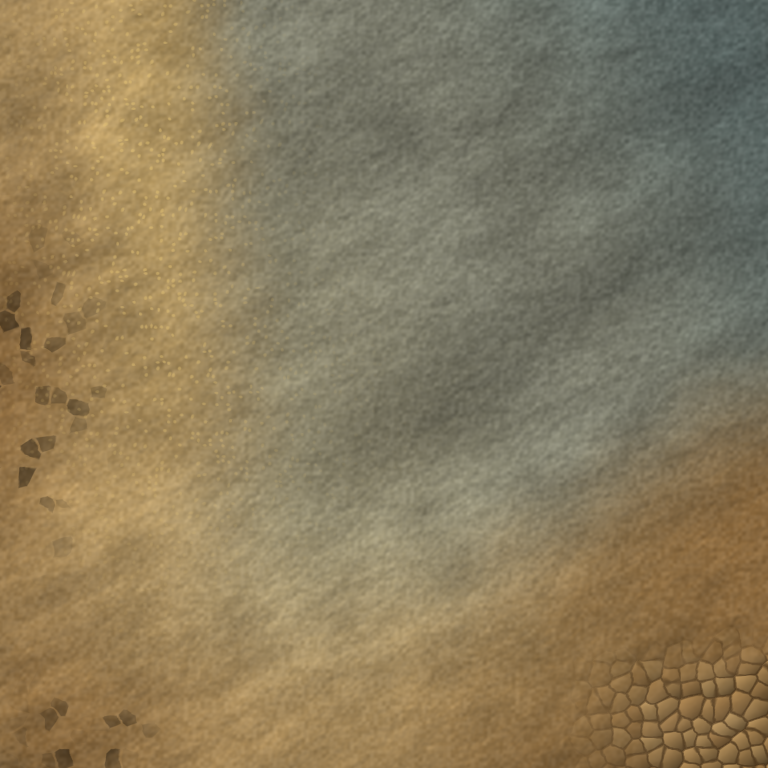
This texture is drawn by a WebGL 1 fragment shader. Its source:

```glsl
precision highp float;

uniform vec2 u_resolution;

const vec3 SAND = vec3(0.64, 0.53, 0.35);
const vec3 SAND_GOLD = vec3(0.71, 0.60, 0.39);
const vec3 SAND_PALE = vec3(0.64, 0.56, 0.40);
const vec3 EARTH = vec3(0.50, 0.375, 0.22);
const vec3 EARTH_DEEP = vec3(0.40, 0.29, 0.16);
const vec3 ROCK_WARM = vec3(0.575, 0.545, 0.435);
const vec3 ROCK_GREY = vec3(0.475, 0.475, 0.415);
const vec3 ROCK_TEAL = vec3(0.345, 0.395, 0.385);
const vec3 GLINT = vec3(0.90, 0.77, 0.46);
const vec2 GRAIN_DIR = vec2(0.88, 0.475);
const vec2 LIGHT_DIR = vec2(-0.6, 0.8);
const float RELIEF_STEP = 0.0016;
const float RELIEF_GAIN = 0.13;
const float PEBBLE_SCALE = 44.0;
const float GLINT_SCALE = 130.0;

float hash(vec2 p) {
  vec3 q = fract(vec3(p.xyx) * 0.1031);
  q += dot(q, q.yzx + 33.33);
  return fract((q.x + q.y) * q.z);
}

vec2 hash2(vec2 p) {
  return vec2(hash(p), hash(p + 71.7));
}

float noise(vec2 p) {
  vec2 i = floor(p);
  vec2 f = fract(p);
  f = f * f * (3.0 - 2.0 * f);
  return mix(mix(hash(i), hash(i + vec2(1.0, 0.0)), f.x),
             mix(hash(i + vec2(0.0, 1.0)), hash(i + 1.0), f.x), f.y);
}

float fbm(vec2 p) {
  float sum = 0.0;
  float gain = 0.5;
  for (int i = 0; i < 5; i++) {
    sum += gain * noise(p);
    p = mat2(0.8, 0.6, -0.6, 0.8) * p * 2.03 + 17.3;
    gain *= 0.5;
  }
  return sum;
}

// Coordinates along and across the diagonal grain
vec2 grainSpace(vec2 p) {
  return vec2(dot(p, GRAIN_DIR), dot(p, vec2(-GRAIN_DIR.y, GRAIN_DIR.x)));
}

float surfaceHeight(vec2 p) {
  vec2 g = grainSpace(p);
  return 0.9 * noise(g * vec2(45.0, 75.0)) + 0.7 * noise(g * vec2(95.0, 150.0) + 9.0)
       + 0.55 * noise(p * 210.0);
}

// Soft elliptical patch: 1 at the centre, fading outwards
float patchMask(vec2 p, vec2 centre, vec2 radius) {
  vec2 d = (p - centre) / radius;
  return exp(-dot(d, d));
}

// Rounded stones: x = shade, y = distance to the gap, z = random tone
vec3 pebbles(vec2 p) {
  vec2 cell = floor(p);
  vec2 nearest = vec2(0.0);
  float first = 8.0;
  float second = 8.0;
  float tone = 0.0;
  for (int y = -1; y <= 1; y++) {
    for (int x = -1; x <= 1; x++) {
      vec2 id = cell + vec2(float(x), float(y));
      vec2 d = p - id - 0.1 - 0.8 * hash2(id);
      float dist = length(d);
      if (dist < first) {
        second = first;
        first = dist;
        nearest = d;
        tone = hash(id + 5.3);
      } else {
        second = min(second, dist);
      }
    }
  }
  return vec3(dot(nearest, LIGHT_DIR), second - first, tone);
}

float glints(vec2 p) {
  vec2 id = floor(p);
  vec2 d = fract(p) - 0.3 - 0.4 * hash2(id);
  return step(0.80, hash(id + 3.1)) * (1.0 - smoothstep(0.1, 0.45, length(d)));
}

void main() {
  vec2 uv = gl_FragCoord.xy / u_resolution;
  float broad = fbm(uv * 6.0) - 0.48;
  float mottle = fbm(grainSpace(uv) * vec2(14.0, 30.0)) - 0.48;
  vec2 p = uv + vec2(0.06, -0.06) * broad + 0.03 * mottle;

  // Rock, cooling towards the upper right
  float cool = 0.75 * p.x + 0.5 * p.y;
  vec3 rock = mix(ROCK_WARM, ROCK_GREY, smoothstep(0.42, 0.85, cool));
  rock = mix(rock, ROCK_TEAL, smoothstep(0.82, 1.22, cool));
  vec2 g = grainSpace(p);
  float streaks = 0.17 * patchMask(g, grainSpace(vec2(0.56, 0.47)), vec2(0.20, 0.07))
                + 0.15 * patchMask(g, grainSpace(vec2(0.82, 0.64)), vec2(0.16, 0.05))
                + 0.13 * patchMask(g, grainSpace(vec2(0.88, 0.86)), vec2(0.19, 0.04))
                + 0.08 * patchMask(g, grainSpace(vec2(0.34, 0.74)), vec2(0.12, 0.10));
  rock *= 1.0 - streaks * (1.0 + 2.5 * mottle);

  // Sand along the left and lower sides
  vec3 sand = mix(SAND, SAND_GOLD, patchMask(p, vec2(0.20, 0.80), vec2(0.10, 0.42)));
  sand = mix(sand, SAND_PALE, 0.8 * patchMask(p, vec2(0.38, 0.22), vec2(0.22, 0.13)));
  sand = mix(sand, EARTH, 0.95 * patchMask(p, vec2(-0.02, 0.50), vec2(0.12, 0.26)));
  sand = mix(sand, EARTH, 0.85 * patchMask(p, vec2(0.07, 0.02), vec2(0.20, 0.16)));
  sand = mix(sand, EARTH, smoothstep(0.48, 1.0, p.x) * 0.9);
  sand = mix(sand, EARTH_DEEP, 0.8 * patchMask(p, vec2(1.0, -0.02), vec2(0.42, 0.12)));
  float leftSand = 1.0 - smoothstep(0.19, 0.35 + 0.12 * (1.0 - p.y), p.x);
  float rise = 0.25 * smoothstep(0.55, 1.05, p.x);
  float lowSand = 1.0 - smoothstep(0.08 + rise, 0.34 + rise, p.y);
  float sandMask = 1.0 - (1.0 - leftSand) * (1.0 - lowSand);
  vec3 colour = mix(rock, sand, sandMask);

  // Mottling and embossed grain
  colour *= 1.0 + 0.22 * broad + 0.32 * mottle;
  vec2 offset = LIGHT_DIR * RELIEF_STEP;
  float relief = surfaceHeight(uv - offset) - surfaceHeight(uv + offset);
  colour *= 1.0 + RELIEF_GAIN * relief * (1.3 - 0.35 * sandMask);
  colour += 0.07 * (noise(uv * 190.0 + 40.0) - 0.5);

  // Pebble bed in the corner, with faint stones at the left
  vec3 stone = pebbles(uv * PEBBLE_SCALE + 0.8 * mottle);
  float bed = smoothstep(0.72, 0.87, p.x) * (1.0 - smoothstep(0.10, 0.18, p.y));
  float scatter = patchMask(p, vec2(0.04, 0.47), vec2(0.08, 0.18))
                + patchMask(p, vec2(0.12, 0.03), vec2(0.08, 0.05));
  float gap = 1.0 - smoothstep(0.02, 0.22, stone.y);
  vec3 stoneColour = mix(EARTH, SAND, 0.15 + 0.65 * stone.z) * (1.0 + 0.5 * stone.x);
  stoneColour = mix(stoneColour, EARTH_DEEP * 0.75, 0.8 * gap);
  colour = mix(colour, stoneColour + 0.08 * mottle, 0.85 * bed);
  colour *= 1.0 - 0.5 * scatter * smoothstep(0.72, 0.95, stone.z) * (1.0 - gap);

  // Golden flecks following the left band
  float fleckZone = patchMask(p, vec2(0.18, 0.80), vec2(0.14, 0.38))
                  + 0.35 * patchMask(p, vec2(0.28, 0.45), vec2(0.18, 0.2));
  colour = mix(colour, GLINT, 0.5 * min(fleckZone, 1.0) * glints(uv * GLINT_SCALE + 2.0 * mottle));

  gl_FragColor = vec4(clamp(colour, 0.0, 1.0), 1.0);
}
```
